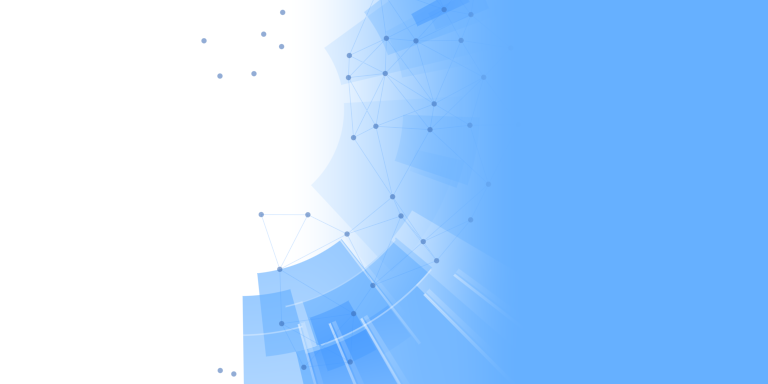
Write a Shadertoy shader that draws this background.

```glsl
// Abstract technology backdrop: white melts into blue from left to right,
// while translucent ring sectors fan out around one hub. A jittered grid
// supplies the scattered dots and the thin links between them.

#define HUB vec2(0.625, 0.716)
#define FADE_START 0.74
#define FADE_END 1.36
#define CELL 0.118
#define DOT_RADIUS 0.0068
#define LINK_WIDTH 0.0009
#define LINK_ALPHA 0.2

const vec3 WHITE = vec3(1.0);
const vec3 SKY = vec3(0.40, 0.69, 1.0);
const vec3 DEEP = vec3(0.24, 0.58, 1.0);
const vec3 DOT_COLOR = vec3(0.22, 0.41, 0.70);

vec2 hash2(vec2 p) {
    vec3 h = fract(p.xyx * vec3(0.1031, 0.1030, 0.0973));
    h += dot(h, h.yzx + 33.33);
    return fract((h.xx + h.yz) * h.zy);
}

// Radius in canvas heights and angle in degrees about the hub.
vec2 toPolar(vec2 p) {
    vec2 q = p - HUB;
    return vec2(length(q), degrees(atan(q.y, q.x)));
}

// Blend in a sector: shape = (inner radius, outer radius, low angle, high angle).
// Opacity runs from alpha.x at the inner arc to alpha.y at the outer arc.
void panel(inout vec3 col, vec2 polar, vec4 shape, vec3 tint, vec2 alpha) {
    float px = 0.75 / iResolution.y;
    float radial = min(polar.x - shape.x, shape.y - polar.x);
    float side = min(polar.y - shape.z, shape.w - polar.y) * radians(polar.x);
    float cover = smoothstep(-px, px, min(radial, side));
    float along = clamp((polar.x - shape.x) / (shape.y - shape.x), 0.0, 1.0);
    col = mix(col, tint, cover * mix(alpha.x, alpha.y, along));
}

float segmentDistance(vec2 p, vec2 a, vec2 b) {
    vec2 ab = b - a;
    return length(p - a - ab * clamp(dot(p - a, ab) / dot(ab, ab), 0.0, 1.0));
}

// Where dots live: 1 = linked ring on the right, 0.5 = loose dots, 0 = none.
float nodeKind(vec2 p, float chance) {
    vec2 polar = toPolar(p);
    bool ring = polar.x > 0.26 && polar.x < 0.73 && abs(polar.y + 20.0) < 66.0;
    bool upper = length((p - vec2(0.65, 0.88)) * vec2(0.8, 1.0)) < 0.14;
    bool lower = p.y < 0.14 && abs(p.x - 0.57) < 0.13;
    if (chance < 0.16) return 0.0;
    return ring ? 1.0 : (upper || lower ? 0.5 : 0.0);
}

void network(inout vec3 col, vec2 p, float fade) {
    float px = 0.75 / iResolution.y;
    vec2 base = floor(p / CELL);
    vec2 node[9];
    float kind[9];
    float dots = 0.0, links = 0.0;
    for (int i = 0; i < 9; i++) {
        vec2 cell = base + vec2(i % 3 - 1, i / 3 - 1);
        node[i] = (cell + 0.12 + 0.76 * hash2(cell + 7.0)) * CELL;
        kind[i] = nodeKind(node[i], hash2(cell + 51.0).x);
        float d = length(p - node[i]) - DOT_RADIUS;
        dots = max(dots, step(0.1, kind[i]) * smoothstep(px, -px, d));
        // Join only adjacent cells, so links never break at cell borders.
        for (int j = 0; j < i; j++) {
            bool adjacent = abs(i % 3 - j % 3) < 2 && i / 3 - j / 3 < 2;
            if (adjacent && min(kind[i], kind[j]) > 0.9) {
                float s = segmentDistance(p, node[i], node[j]) - LINK_WIDTH;
                links = max(links, smoothstep(px, -px, s));
            }
        }
    }
    col = mix(col, DEEP, links * LINK_ALPHA * fade);
    col = mix(col, DOT_COLOR, dots * 0.55 * fade);
}

void mainImage(out vec4 fragColor, in vec2 fragCoord) {
    vec2 p = fragCoord / iResolution.y;
    vec2 polar = toPolar(p);
    vec3 backdrop = mix(WHITE, SKY, smoothstep(FADE_START, FADE_END, p.x));
    vec3 col = backdrop;

    // Pale sectors facing right
    panel(col, polar, vec4(0.271, 0.80, 13.4, 36.0), SKY, vec2(0.14, 0.30));
    panel(col, polar, vec4(0.271, 0.58, -47.0, 3.3), SKY, vec2(0.12, 0.12));
    panel(col, polar, vec4(0.425, 0.625, -18.5, -2.0), SKY, vec2(0.20, 0.55));
    panel(col, polar, vec4(0.47, 0.60, -20.0, -13.0), SKY, vec2(0.08, 0.45));

    // Upper cluster
    panel(col, polar, vec4(0.43, 0.85, 11.0, 28.0), SKY, vec2(0.18, 0.05));
    panel(col, polar, vec4(0.41, 0.72, 20.0, 38.0), SKY, vec2(0.30, 0.65));
    panel(col, polar, vec4(0.51, 0.66, 25.0, 29.0), DEEP, vec2(0.45, 0.55));
    panel(col, polar, vec4(0.55, 0.70, 22.0, 27.0), DEEP, vec2(0.15, 0.35));

    // Lower fan, from the light inner ring to the saturated outer ring
    panel(col, polar, vec4(0.430, 0.648, -84.0, -52.0), SKY, vec2(0.62, 0.50));
    panel(col, polar, vec4(0.526, 0.648, -72.0, -39.5), SKY, vec2(0.55, 0.75));
    panel(col, polar, vec4(0.487, 0.90, -89.2, -74.4), SKY, vec2(0.65, 0.45));
    panel(col, polar, vec4(0.573, 0.72, -71.5, -60.5), DEEP, vec2(0.45, 0.60));
    panel(col, polar, vec4(0.648, 1.15, -77.0, -45.0), SKY, vec2(0.75, 0.60));
    panel(col, polar, vec4(0.660, 0.86, -75.0, -60.0), DEEP, vec2(0.65, 0.15));
    panel(col, polar, vec4(0.640, 0.74, -60.0, -53.0), DEEP, vec2(0.30, 0.10));
    panel(col, polar, vec4(0.520, 1.00, -41.0, -30.5), WHITE, vec2(0.30, 0.0));

    // Bright rims on the fan's arcs
    for (int i = 0; i < 3; i++) {
        float k = float(i), r = 0.526 + 0.061 * k;
        vec2 span = i == 1 ? vec2(-89.2, -74.0) : vec2(-77.0 + 3.0 * k, -40.0);
        panel(col, polar, vec4(r, r + 0.004, span), WHITE, vec2(0.35));
    }
    // Thin radial light strips
    for (int i = 0; i < 6; i++) {
        float k = float(i), a = -75.0 + 7.4 * k;
        float r = i == 3 ? 0.43 : 0.58 + 0.025 * k;
        panel(col, polar, vec4(r, r + 0.34, a, a + 0.55), WHITE, vec2(0.55, 0.1));
        panel(col, polar, vec4(r, r + 0.26, a + 0.9, a + 1.9), WHITE, vec2(0.22, 0.0));
    }

    // Dissolve every detail into the plain blue side
    float fade = 1.0 - smoothstep(1.08, 1.38, p.x);
    col = mix(backdrop, col, fade);
    network(col, p, fade);
    fragColor = vec4(col, 1.0);
}
```
